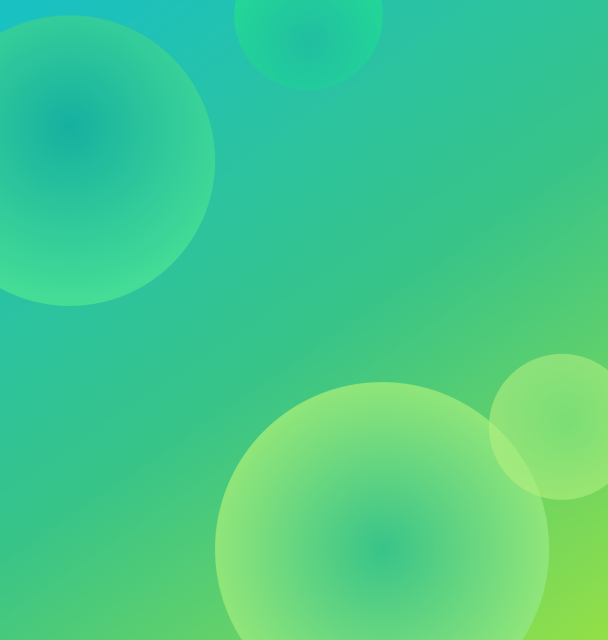
Write a Shadertoy shader that draws this background.

```glsl
// Soft translucent discs over a diagonal teal to lime gradient.

// Three-stop linear gradient; p has its origin at the top left, y down.
vec3 background(vec2 p) {
    const vec3 CYAN  = vec3(0.095, 0.755, 0.770);
    const vec3 GREEN = vec3(0.218, 0.768, 0.535);
    const vec3 LIME  = vec3(0.575, 0.877, 0.280);
    const float MIDDLE = 0.71;
    const float END = 1.36;
    float along = dot(p, normalize(vec2(0.685, 1.0)));
    vec3 color = mix(CYAN, GREEN, clamp(along / MIDDLE, 0.0, 1.0));
    return mix(color, LIME, clamp((along - MIDDLE) / (END - MIDDLE), 0.0, 1.0));
}

// Blends a disc whose radial gradient starts at center + focusOffset.
vec3 addDisc(vec3 base, vec2 p, vec2 center, float radius, vec2 focusOffset,
             vec3 inner, vec3 outer, float opacity) {
    float pixel = 1.0 / iResolution.y;
    float distanceToEdge = length(p - center) - radius;
    float coverage = 1.0 - smoothstep(-0.75 * pixel, 0.75 * pixel, distanceToEdge);
    float reach = radius + length(focusOffset);
    float blend = clamp(length(p - center - focusOffset) / reach, 0.0, 1.0);
    return mix(base, mix(inner, outer, blend), coverage * opacity);
}

void mainImage(out vec4 fragColor, in vec2 fragCoord) {
    // Units of canvas height, measured from the top left corner
    vec2 p = vec2(fragCoord.x, iResolution.y - fragCoord.y) / iResolution.y;
    vec3 color = background(p);

    // Upper left disc
    color = addDisc(color, p, vec2(0.109, 0.251), 0.227, vec2(0.0, -0.053),
                    vec3(0.085, 0.690, 0.630), vec3(0.275, 0.870, 0.585), 1.0);
    // Disc cut by the top edge
    color = addDisc(color, p, vec2(0.482, 0.024), 0.116, vec2(0.0, 0.042),
                    vec3(0.125, 0.745, 0.630), vec3(0.140, 0.860, 0.585), 1.0);
    // Large lower disc
    color = addDisc(color, p, vec2(0.597, 0.858), 0.261, vec2(0.0),
                    vec3(0.218, 0.768, 0.535), vec3(0.565, 0.900, 0.475), 1.0);
    // Translucent disc on the right
    color = addDisc(color, p, vec2(0.878, 0.667), 0.114, vec2(0.010, -0.005),
                    vec3(0.530, 0.900, 0.500), vec3(0.710, 0.940, 0.500), 0.6);

    fragColor = vec4(color, 1.0);
}
```
